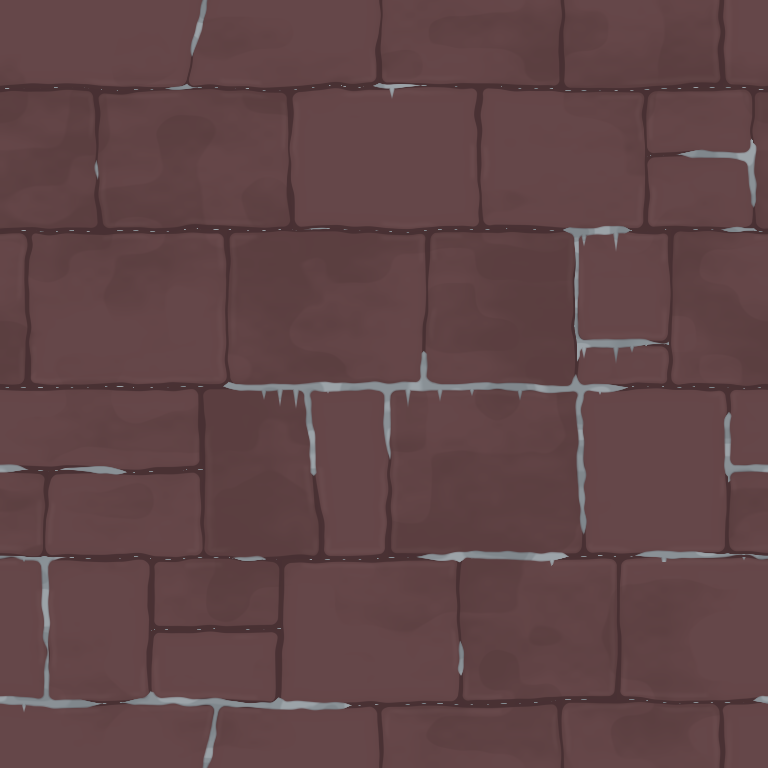
This texture is drawn by a WebGL 1 fragment shader. Its source:

```glsl
precision highp float;
uniform vec2 u_resolution;

float hash(vec2 p) {
  return fract(sin(dot(p, vec2(127.1, 311.7))) * 43758.5453);
}

// Value noise that wraps after n cells across the canvas
float noise(vec2 p, vec2 n) {
  p *= n;
  vec2 i = floor(p), f = fract(p);
  f = f * f * (3.0 - 2.0 * f);
  vec2 a = mod(i, n), b = mod(i + 1.0, n);
  return mix(mix(hash(a), hash(vec2(b.x, a.y)), f.x),
             mix(hash(vec2(a.x, b.y)), hash(b), f.x), f.y);
}

// Keeps the nearest joint on either side: x = left gap, y = right gap, z = brick id
void addJoint(float offset, float id, inout vec3 sides) {
  float left = fract(offset);
  if (left < sides.x) sides.xz = vec2(left, id);
  sides.y = min(sides.y, 1.0 - left);
}

void main() {
  vec2 uv = gl_FragCoord.xy / u_resolution;
  float px = 0.7 / min(u_resolution.x, u_resolution.y);

  // Hand-cut wobble of all edges
  vec2 p = uv;
  p += 0.007 * (vec2(noise(uv, vec2(13.0)), noise(uv + 0.37, vec2(11.0))) - 0.5);
  p += 0.004 * (vec2(noise(uv, vec2(47.0)), noise(uv + 0.61, vec2(43.0))) - 0.5);
  float y = fract(p.y - 0.085);

  // Courses: vertical extent, joints, and the block split in two (start, width, height)
  vec2 course = vec2(0.0, 0.19);
  vec4 joints = vec4(0.06, 0.197, 0.365, 0.598);
  float lastJoint = 0.805;
  vec3 split = vec3(0.197, 0.168, 0.097);
  if (y > 0.8) {
    course = vec2(0.8, 1.0);
    joints = vec4(0.263 + 0.22 * (y - 0.9), 0.495, 0.73, 0.941);
    lastJoint = 0.941;
    split = vec3(0.0);
  } else if (y > 0.6155) {
    course = vec2(0.6155, 0.8);
    joints = vec4(0.128, 0.379, 0.626, 0.842);
    lastJoint = 0.979;
    split = vec3(0.842, 0.137, 0.7145);
  } else if (y > 0.411) {
    course = vec2(0.411, 0.6155);
    joints = vec4(0.036, 0.294, 0.555, 0.751);
    lastJoint = 0.875;
    split = vec3(0.751, 0.124, 0.47);
  } else if (y > 0.19) {
    course = vec2(0.19, 0.411);
    joints = vec4(0.262, 0.41 - 0.08 * (y - 0.3), 0.505, 0.758);
    lastJoint = 0.947;
    split = vec3(0.947, 0.315, 0.303);
  }
  float row = course.x * 50.0;

  vec3 sides = vec3(1.0, 1.0, 0.0);
  addJoint(p.x - joints.x, 1.0, sides);
  addJoint(p.x - joints.y, 2.0, sides);
  addJoint(p.x - joints.z, 3.0, sides);
  addJoint(p.x - joints.w, 4.0, sides);
  addJoint(p.x - lastJoint, 5.0, sides);
  if (fract(p.x - split.x) < split.y) {
    if (y > split.z) {
      course.x = split.z;
    } else {
      course.y = split.z;
      sides.z += 7.0;
      if (split.y > 0.3) addJoint(p.x - 0.06, 14.0, sides);
    }
  }

  // Depth inside the rounded block
  float below = y - course.x, above = course.y - y;
  vec2 halfSize = 0.5 * vec2(sides.x + sides.y, below + above - 0.002);
  vec2 q = abs(0.5 * vec2(sides.x - sides.y, below - above)) - halfSize + 0.012;
  float depth = 0.012 - length(max(q, 0.0)) - min(max(q.x, q.y), 0.0);

  // Stone with flat brush patches and darker rims
  float brick = hash(vec2(sides.z, row));
  float patches = 0.6 * noise(uv, vec2(7.0, 9.0)) + 0.25 * noise(p, vec2(14.0, 38.0))
                + 0.15 * noise(p, vec2(60.0, 90.0));
  float dabs = smoothstep(0.5, 0.56, noise(p, vec2(17.0, 23.0))) * 0.12;
  float shade = smoothstep(0.42, 0.8, 0.45 * brick + 0.55 * patches + dabs);
  shade += 0.5 * exp(-max(depth, 0.0) / 0.006);
  vec3 color = mix(vec3(0.398, 0.277, 0.285), vec3(0.355, 0.245, 0.25), min(shade, 1.0));
  float rim = smoothstep(0.004, 0.007, depth) * (1.0 - smoothstep(0.008, 0.014, depth));
  color += 0.016 * rim * smoothstep(0.5, 0.65, noise(uv, vec2(19.0)));

  // Open dark joints of uneven width
  float gap = 0.0008 + 0.0038 * noise(uv + 0.2, vec2(17.0));
  color = mix(color, vec3(0.27, 0.18, 0.19), 0.85 * (1.0 - smoothstep(gap - px, gap + px, depth)));

  // Mortar left in patches, mostly along courses and at junctions
  float clump = noise(uv + 0.13, vec2(11.0));
  float seam = min(below, above);
  float fill = smoothstep(0.46, 0.6, clump + 0.2 * exp(-seam / 0.02) - 0.14);
  float ragged = 0.0025 * (noise(uv, vec2(71.0)) - 0.5);
  float mortar = depth - mix(-0.007, 0.0042, fill) - ragged;

  // Tapering drips below the courses
  float drop = hash(vec2(floor(uv.x * 48.0), row + 3.0));
  float dripLength = max(0.001, 0.11 * (drop - 0.7) * step(0.52, clump));
  float drip = abs(fract(uv.x * 48.0) - 0.5) / 48.0 - 0.0045 * (1.0 - above / dripLength);
  mortar = min(mortar, drip);

  float light = noise(uv, vec2(37.0, 53.0));
  vec3 mortarColor = mix(vec3(0.47, 0.47, 0.49), vec3(0.54, 0.57, 0.59),
                         smoothstep(0.0, 0.0025, -mortar));
  mortarColor += 0.07 * smoothstep(0.62, 0.75, light) - 0.04 * smoothstep(0.4, 0.25, light);
  color = mix(color, mortarColor, 1.0 - smoothstep(-px, px, mortar));

  gl_FragColor = vec4(color, 1.0);
}
```
